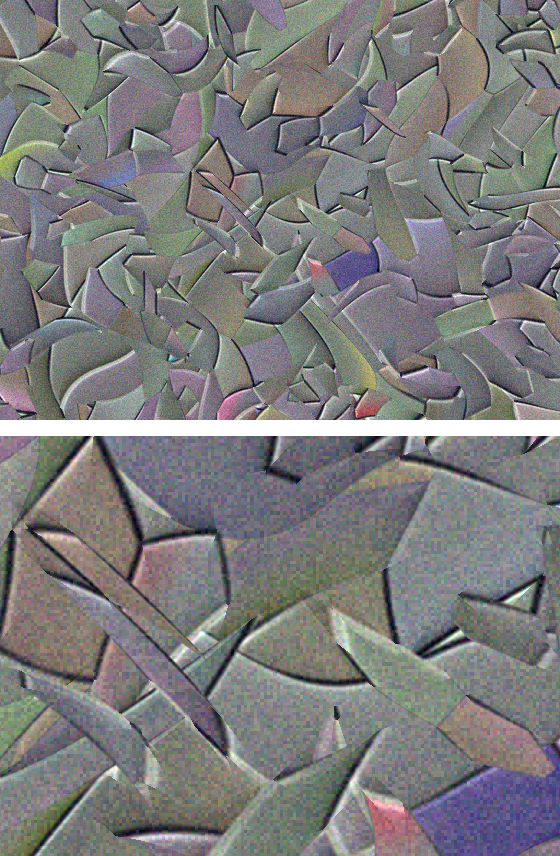
Top: the whole. Bottom: its middle third, enlarged.
Write a Shadertoy shader that draws this pattern.

```glsl
struct Shard {
    vec2 id, neighbour, offset, normal;
    float edge;
};

vec3 hash3(vec2 p) {
    vec3 q = fract(p.xyx * vec3(0.1031, 0.1030, 0.0973));
    q += dot(q, q.yxz + 33.33);
    return fract((q.xxy + q.yzz) * q.zyx);
}

mat2 rotate(float a) {
    return mat2(cos(a), sin(a), -sin(a), cos(a));
}

// Layered sines curve the straight cell borders
vec2 bend(vec2 p, float seed) {
    p += 0.075 * sin(p.yx * vec2(7.3, 6.4) + seed * vec2(2.1, 3.7));
    p += 0.024 * sin(p.yx * vec2(17.0, 19.0) + seed * vec2(4.3, 1.9));
    return p;
}

// Cellular noise with the nearest border and the cell behind it
Shard findShard(vec2 p) {
    vec2 cell = floor(p);
    vec2 nearest = vec2(0.0);
    Shard s;
    float best = 1e3;
    for (int y = -1; y <= 1; y++)
    for (int x = -1; x <= 1; x++) {
        vec2 id = cell + vec2(x, y);
        vec2 toPoint = id + hash3(id).xy - p;
        if (dot(toPoint, toPoint) < best) {
            best = dot(toPoint, toPoint);
            nearest = toPoint;
            s.id = id;
        }
    }
    s.offset = -nearest;
    s.edge = 1e3;
    s.neighbour = s.id;
    s.normal = vec2(1.0, 0.0);
    for (int y = -2; y <= 2; y++)
    for (int x = -2; x <= 2; x++) {
        vec2 id = s.id + vec2(x, y);
        vec2 toPoint = id + hash3(id).xy - p;
        vec2 between = toPoint - nearest;
        if (dot(between, between) > 1e-4) {
            vec2 n = normalize(between);
            float d = dot(0.5 * (nearest + toPoint), n);
            if (d < s.edge) {
                s.edge = d;
                s.normal = n;
                s.neighbour = id;
            }
        }
    }
    return s;
}

vec3 palette(float t) {
    if (t < 0.27) return vec3(0.53, 0.55, 0.56);
    if (t < 0.47) return vec3(0.42, 0.44, 0.41);
    if (t < 0.63) return vec3(0.51, 0.58, 0.47);
    if (t < 0.78) return vec3(0.52, 0.46, 0.56);
    if (t < 0.88) return vec3(0.39, 0.38, 0.44);
    return vec3(0.60, 0.51, 0.46);
}

// Calm grey heart, tint gathering near the border, rare vivid accent at one end
vec3 shardColour(Shard s, float d) {
    vec3 rnd = hash3(s.id + 41.0);
    vec3 tint = hash3(s.id + 87.0) - 0.5;
    float slope = dot(s.offset, rotate(rnd.y * 6.283)[0]);
    float vivid = rnd.z > 0.9 ? 0.40 * smoothstep(-0.1, 0.5, slope) : 0.04;
    vec3 base = mix(vec3(0.492, 0.497, 0.49), palette(rnd.x), 0.42 + 0.4 * exp(-d / 0.022));
    return base + tint * vivid + slope * (0.09 + 0.14 * tint);
}

void mainImage(out vec4 fragColor, in vec2 fragCoord) {
    vec2 uv = fragCoord / iResolution.y;
    float pixel = 1.0 / iResolution.y;
    vec3 colour = vec3(0.49);

    // Sheets of shards, from large to small, each partly covering the last
    for (int i = 0; i < 5; i++) {
        float layer = float(i);
        float scale = 4.2 * pow(1.45, layer);
        mat2 turn = rotate(0.5 + layer * 1.25);
        vec2 stretch = vec2(1.45, 0.65);
        Shard s = findShard(turn * bend(uv, layer) * stretch * scale + layer * 17.0);
        vec2 facing = stretch * s.normal;
        float d = s.edge / (scale * length(facing));

        float share = i == 0 ? 1.0 : 0.46 - 0.085 * layer;
        bool shown = hash3(s.id + 5.0).z < share;
        bool bordered = shown || hash3(s.neighbour + 5.0).z < share;
        if (shown) colour = shardColour(s, d);
        if (!bordered) continue;

        // Each border has its own weight and tapers along its length
        vec3 border = hash3(s.id + s.neighbour + 63.0);
        float wave = sin(uv.x * 23.0 + layer * 2.0 + border.y * 6.0) * sin(uv.y * 21.0 + layer);
        float strength = smoothstep(0.1, 0.95, border.x + 0.45 * wave);

        // Relief: opposite sides of a border turn bright and dark
        float lit = dot(normalize(facing), turn * vec2(-0.6, 0.8));
        vec3 warmth = mix(vec3(1.1, 0.95, 0.75), vec3(0.85, 0.97, 1.1), border.z);
        colour += lit * (0.15 + strength) * 0.19 * exp(-d / 0.011) * warmth;
        float rim = exp(-pow((d - 0.005) / 0.0025, 2.0));
        colour += max(lit, 0.0) * strength * rim * vec3(0.24, 0.26, 0.25);

        // Tapered outline, mostly dark and sometimes pale, vanishing in places
        vec3 ink = border.z > 0.75 ? vec3(0.74, 0.75, 0.69) : vec3(0.09, 0.09, 0.14);
        float width = max(0.0015 + 0.0035 * strength, 1.2 * pixel);
        colour = mix(mix(vec3(0.47), ink, strength), colour, smoothstep(0.0, width, d));
    }

    // Fine coloured grain
    vec3 grain = hash3(floor(uv * 384.0) + 11.0) - 0.5;
    colour += 0.13 * grain + 0.05 * grain.x;
    fragColor = vec4(clamp(colour, 0.0, 1.0), 1.0);
}
```
